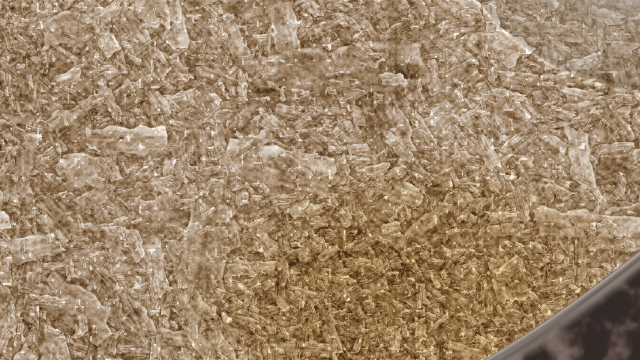
This texture is drawn by a WebGL 1 fragment shader. Its source:

```glsl
precision highp float;
// A heap of translucent beige crystals in a clear plastic bag.
// Oriented boxes are painted in layers onto one scalar tone, which a colour
// ramp turns into browns and creams; the film of the bag is laid on last.

uniform vec2 u_resolution;

float hash(vec2 p) {
  return fract(sin(dot(p, vec2(127.1, 311.7))) * 43758.5453);
}

float noise(vec2 p) {
  vec2 i = floor(p), f = fract(p);
  f = f * f * (3.0 - 2.0 * f);
  return mix(mix(hash(i), hash(i + vec2(1.0, 0.0)), f.x),
             mix(hash(i + vec2(0.0, 1.0)), hash(i + 1.0), f.x), f.y);
}

float fbm(vec2 p) {
  float sum = 0.0, amp = 0.53;
  for (int i = 0; i < 4; i++) {
    sum += amp * noise(p);
    p = mat2(1.6, 1.2, -1.2, 1.6) * p + 7.3;
    amp *= 0.5;
  }
  return sum;
}

// Small golden grains gather at the lower right of the heap.
float fineness(vec2 p) {
  return 1.0 - smoothstep(0.2, 0.6, length((p - vec2(1.15, 0.12)) * vec2(0.75, 1.1)));
}

// One crystal: ragged box with two facets, lengthwise streaks, rim and shadow.
void crystal(inout float tone, vec2 d, vec2 halfSize, float angle, float seed) {
  float w = halfSize.y, c = cos(angle), s = sin(angle);
  if (length(d) > halfSize.x + 2.5 * w) return;
  vec2 q = vec2(c * d.x + s * d.y, c * d.y - s * d.x);
  vec2 uv = q / w;
  q.y += w * 0.5 * (noise(uv * 1.3 + seed * 91.0) - 0.5);
  q.x += w * (0.9 * noise(vec2(uv.y * 2.5, seed * 57.0)) - 0.45) + (seed - 0.5) * q.y;
  vec2 b = abs(q) - halfSize + 0.15 * w;
  float dist = length(max(b, 0.0)) + min(max(b.x, b.y), 0.0) - 0.15 * w;

  float px = 0.9 / u_resolution.y;
  float cover = 1.0 - smoothstep(-px, px, dist);
  float ridge = 0.7 * (hash(vec2(seed, 3.1)) - 0.5) + 0.2 * noise(uv);
  float facet = smoothstep(-0.12, 0.12, uv.y - ridge);
  float streak = noise(vec2(uv.x * 0.7, uv.y * 5.0) + seed * 37.0);
  float cloud = fbm(uv * 1.4 + seed * 73.0);
  float rim = exp(-abs(dist + 0.1 * w) / (0.07 * w + px));

  float body = 0.34 + 0.32 * hash(vec2(seed, 8.7)) + 0.14 * (facet - 0.5);
  body += 0.34 * (streak - 0.5) + 0.6 * (cloud - 0.5);
  body += rim * (0.05 + 0.24 * smoothstep(-0.6, 0.9, uv.y * c + 0.3 * uv.x));
  tone *= 1.0 - 0.5 * exp(-max(dist, 0.0) / (0.22 * w));
  tone = mix(tone, body, 0.92 * cover);
}

// A jittered grid of crystals, at most one for each cell.
void scatter(inout float tone, vec2 p, float size, float density, float avoidFine, float layer) {
  vec2 cell = floor(p / size);
  for (int j = -1; j <= 1; j++) {
    for (int i = -1; i <= 1; i++) {
      vec2 id = cell + vec2(float(i), float(j));
      vec2 key = id + layer * 17.3;
      vec2 centre = (id + 0.1 + 0.8 * vec2(hash(key), hash(key + 41.7))) * size;
      float keep = density * (1.0 - avoidFine * fineness(centre));
      if (hash(key + 9.2) > keep) continue;
      float lean = mix(-1.25, -0.4, smoothstep(0.1, 0.6, centre.y + 0.35 * centre.x));
      float angle = lean + 2.4 * (hash(key + 23.4) - 0.5);
      vec2 halfSize = size * vec2(mix(0.4, 0.8, hash(key + 5.8)), mix(0.15, 0.32, hash(key + 71.1)));
      crystal(tone, p - centre, halfSize, angle, hash(key + 13.9));
    }
  }
}

vec3 ramp(float t) {
  vec3 col = mix(vec3(0.27, 0.18, 0.11), vec3(0.47, 0.36, 0.23), smoothstep(0.0, 0.25, t));
  col = mix(col, vec3(0.62, 0.52, 0.40), smoothstep(0.22, 0.48, t));
  col = mix(col, vec3(0.72, 0.64, 0.55), smoothstep(0.45, 0.67, t));
  col = mix(col, vec3(0.82, 0.78, 0.71), smoothstep(0.65, 0.88, t));
  return mix(col, vec3(0.96, 0.94, 0.90), smoothstep(0.9, 1.2, t));
}

void main() {
  vec2 p = gl_FragCoord.xy / u_resolution.y;
  float fine = fineness(p);

  // Heap, from buried grains up to large crystals and loose chips
  float tone = 0.05 + 0.7 * fbm(p * 26.0);
  scatter(tone, p, 0.036, 0.9, 0.0, 1.0);
  scatter(tone, p, 0.06, 0.85, 0.3, 2.0);
  scatter(tone, p, 0.105, 0.8, 0.85, 3.0);
  scatter(tone, p, 0.165, 0.6, 1.0, 4.0);
  crystal(tone, p - vec2(0.93, 0.80), vec2(0.25, 0.068), 0.12, 0.43);
  crystal(tone, p - vec2(0.775, 0.54), vec2(0.155, 0.052), -0.22, 0.61);
  crystal(tone, p - vec2(0.57, 0.32), vec2(0.11, 0.065), 1.4, 0.37);
  scatter(tone, p, 0.07, 0.3, 0.5, 5.0);
  scatter(tone, p, 0.026, 0.22, -1.0, 6.0);

  // Surface grit, glints and the broad fall of light
  tone += 0.3 * (noise(p * 120.0) - 0.5) + 0.2 * (noise(p * 230.0) - 0.5);
  tone += 0.45 * smoothstep(0.8, 0.95, noise(p * 95.0 + 31.0));
  tone += 0.09 - 0.12 * fine + 0.2 * (fbm(p * 3.0) - 0.5);
  vec3 col = ramp(tone) * mix(vec3(1.0, 0.99, 1.0), vec3(1.02, 0.97, 0.82), fine);

  // Curved film at the upper right
  float film = p.y - 0.70 - 0.3 * exp(-4.5 * (p.x - 1.324));
  float inFilm = smoothstep(-0.004, 0.004, film);
  col = mix(col, vec3(0.66, 0.64, 0.61), inFilm * (0.22 + 0.5 * smoothstep(0.12, 0.3, film)));
  col += 0.16 * exp(-abs(film) / 0.006) - 0.1 * exp(-abs(film - 0.02) / 0.012);

  // Bag edge at the lower right, with dim ground beyond it
  float x = p.x - 1.343;
  float edge = p.y - 0.6 * x - 0.23 * x * x;
  float ground = fbm(p * 14.0 + 5.0);
  vec3 outside = mix(vec3(0.20, 0.16, 0.15), vec3(0.50, 0.42, 0.39), smoothstep(0.35, 0.75, ground));
  vec3 sheet = vec3(0.48, 0.44, 0.41) + 0.15 * (noise(vec2(p.x * 6.0, edge * 90.0)) - 0.5);
  outside = mix(outside, sheet, smoothstep(-0.075, -0.03, edge));
  col = mix(outside, col, smoothstep(-0.004, 0.004, edge));
  col += 0.25 * exp(-abs(edge + 0.006) / 0.004);

  gl_FragColor = vec4(clamp(col, 0.0, 1.0), 1.0);
}
```
